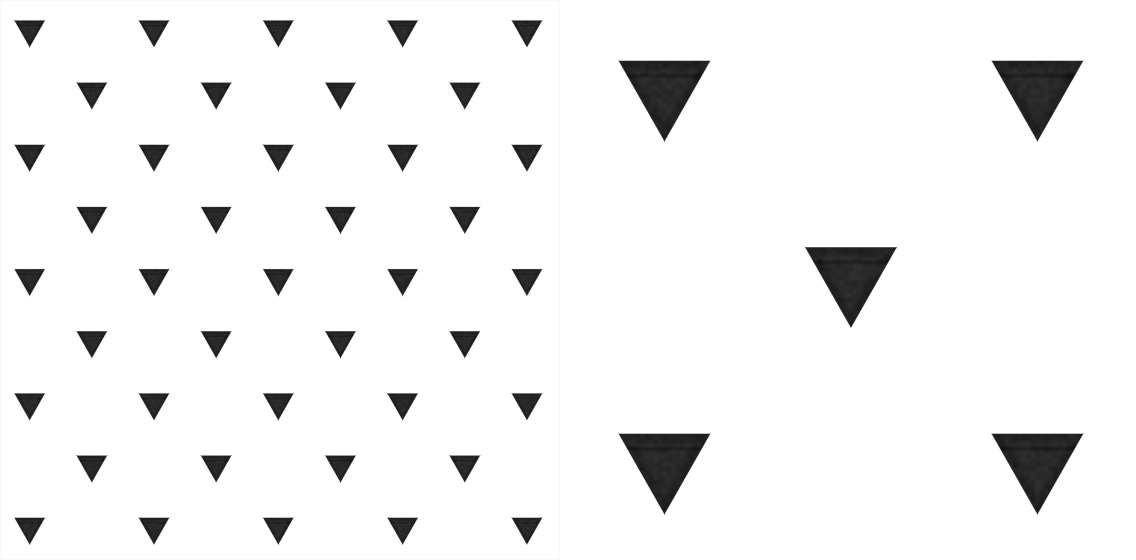
Left, the full canvas; right, a detail of the centre.
This pattern is drawn by a Shadertoy shader. Its source:

```glsl
#define PERIOD 0.2220
#define ANCHOR vec2(0.0530, 0.9635)
#define HALF_WIDTH 0.0273
#define HEIGHT 0.0480
#define RIM 0.0050
#define INK_RIM 0.13
#define INK_FILL 0.165
#define GRAIN 0.045
#define BORDER 0.0022

float hash(vec2 p) {
    p = fract(p * vec2(0.1031, 0.1130));
    p += dot(p, p.yx + 33.33);
    return fract((p.x + p.y) * p.x * 43.7);
}

float valueNoise(vec2 p) {
    vec2 i = floor(p), f = fract(p);
    f = f * f * (3.0 - 2.0 * f);
    vec2 e = vec2(1.0, 0.0);
    return mix(mix(hash(i), hash(i + e.xy), f.x),
               mix(hash(i + e.yx), hash(i + e.xx), f.x), f.y);
}

// Distance to a triangle pointing down, its top edge centred on zero
float triangleDistance(vec2 p) {
    float side = (abs(p.x) - HALF_WIDTH * (1.0 + p.y / HEIGHT))
               * HEIGHT / length(vec2(HEIGHT, HALF_WIDTH));
    return max(p.y, side);
}

// Local position in a lattice whose odd rows shift by half a period
vec2 staggeredCell(vec2 uv, out vec2 id) {
    vec2 p = uv - ANCHOR;
    float rowStep = 0.5 * PERIOD;
    id.y = round((p.y + 0.5 * HEIGHT) / rowStep);
    p.y -= id.y * rowStep;
    p.x -= rowStep * mod(id.y, 2.0);
    id.x = round(p.x / PERIOD);
    p.x -= id.x * PERIOD;
    return p;
}

void mainImage(out vec4 fragColor, in vec2 fragCoord) {
    vec2 uv = fragCoord / iResolution.xy;
    float pixel = 1.0 / iResolution.y;
    vec2 id;
    vec2 p = staggeredCell(uv, id);
    float d = triangleDistance(p);

    // Ink: dark rim, slightly lighter fill, faint line under the top edge
    float ink = mix(INK_RIM, INK_FILL, smoothstep(0.5 * RIM, 1.5 * RIM, -d));
    float topLine = 1.0 - smoothstep(0.0, 0.0022, abs(p.y + 1.8 * RIM));
    ink -= 0.045 * topLine;

    // Uneven print, different in every triangle
    vec2 seed = (id + 20.0) * 17.0;
    ink += GRAIN * (valueNoise(p * 380.0 + seed) - 0.5);

    // White ground with a pale outer edge
    vec2 margin = min(uv, 1.0 - uv);
    float edge = min(margin.x, margin.y);
    float ground = mix(0.97, 1.0, smoothstep(BORDER - pixel, BORDER + pixel, edge));

    float coverage = 1.0 - smoothstep(-0.75 * pixel, 0.75 * pixel, d);
    fragColor = vec4(vec3(mix(ground, ink, coverage)), 1.0);
}
```
